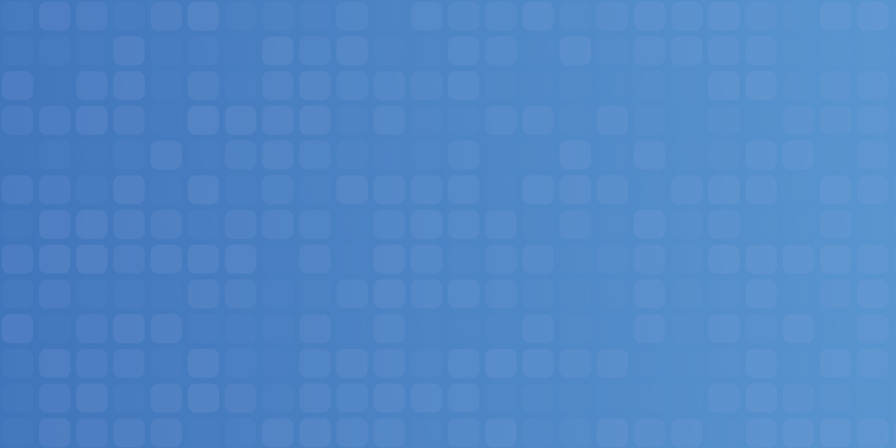
Reproduce this pattern procedurally as a WebGL 2 fragment shader.

```glsl
#version 300 es
precision highp float;
// Grid of faint rounded tiles with varied opacity over a blue gradient.

uniform vec2 u_resolution;
out vec4 outColor;

// Lengths are fractions of the canvas height.
const vec2 PITCH = vec2(0.0830, 0.0775);
const vec2 FIRST_CENTER = vec2(0.0390, 0.0339);
const vec2 TILE_HALF_SIZE = vec2(0.0350, 0.0323);
const float CORNER_RADIUS = 0.018;

const vec3 LEFT_BLUE = vec3(0.255, 0.460, 0.733);
const vec3 RIGHT_BLUE = vec3(0.345, 0.582, 0.810);
const vec3 TILE_TINT = vec3(0.56, 0.65, 0.87);

// Sine-free hash of a grid cell, in 0..1
float hash(vec2 cell, float seed) {
    vec3 p = fract(vec3(cell.xyx + seed) * vec3(0.1031, 0.1030, 0.0973));
    p += dot(p, p.yzx + 33.33);
    return fract((p.x + p.y) * p.z);
}

// Signed distance to a rounded box centred on the origin
float roundedBox(vec2 p, vec2 halfSize, float radius) {
    vec2 q = abs(p) - halfSize + radius;
    return length(max(q, 0.0)) + min(max(q.x, q.y), 0.0) - radius;
}

// Smooth coverage of a shape from its signed distance
float coverage(float dist, float edge) {
    return 1.0 - smoothstep(-edge, edge, dist);
}

// Tiles are either clearly lit or nearly hidden, with slight variation
float tileOpacity(vec2 cell, float litShare) {
    float lit = step(hash(cell, 17.0), litShare);
    float variation = hash(cell, 71.0);
    return mix(0.02 + 0.05 * variation, 0.12 + 0.06 * variation, lit);
}

void main() {
    vec2 uv = gl_FragCoord.xy / u_resolution;
    vec2 p = gl_FragCoord.xy / u_resolution.y;

    // Background, leaning very slightly off the horizontal
    float blend = clamp(uv.x + 0.04 * (uv.y - 0.5), 0.0, 1.0);
    vec3 color = mix(LEFT_BLUE, RIGHT_BLUE, blend);

    // Repeating tiles
    vec2 grid = (p - FIRST_CENTER) / PITCH + 0.5;
    vec2 cell = floor(grid);
    vec2 local = (fract(grid) - 0.5) * PITCH;
    float dist = roundedBox(local, TILE_HALF_SIZE, CORNER_RADIUS);
    float mask = coverage(dist, 0.8 / u_resolution.y);
    color = mix(color, TILE_TINT, mask * tileOpacity(cell, 0.58));

    outColor = vec4(color, 1.0);
}
```
